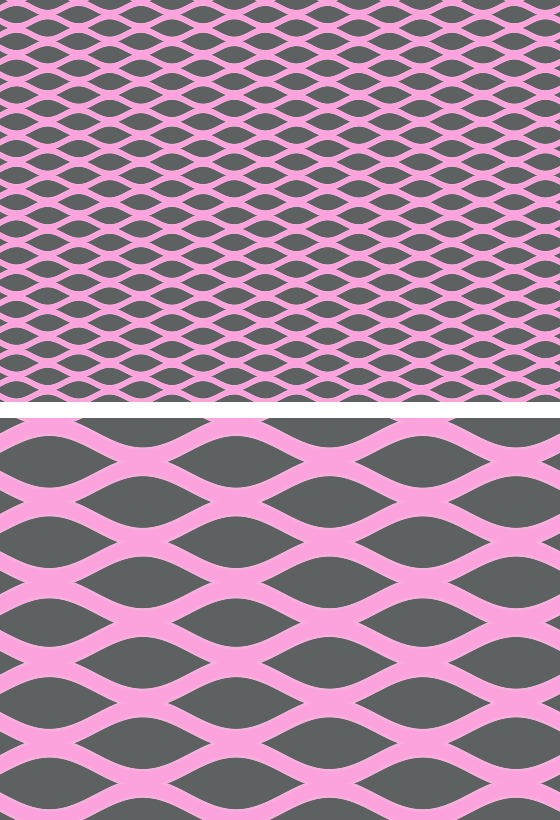
Top, the full canvas; bottom, a detail of the centre.
Write a Shadertoy shader that draws this pattern.

```glsl
const float TAU = 6.2831853;
const vec2 REPEATS = vec2(9.0, 15.0);     // whole mesh cells across and down
const vec2 PHASE = vec2(0.265, 0.455);    // centre of the first opening, in cells
const float SWING = 0.1924;               // amplitude of the wavy strands
const float OPENING = 0.1283;             // mean half height of an opening
const float PINCHED_ROW = 7.0;            // one row is slightly flatter
const float PINCH = 0.02;

const vec3 GREY = vec3(0.37, 0.38, 0.38);
const vec3 PINK = vec3(0.99, 0.64, 0.87);
const vec3 PALE_PINK = vec3(0.96, 0.71, 0.87);

// Signed distance to a lattice of cosine lenses, positive inside.
// cell: position in cells; scale: cells per canvas height on each axis.
float lensDistance(vec2 cell, vec2 scale, float halfHeight, float swing) {
    float dy = abs(fract(cell.y + 0.5) - 0.5);
    float angle = TAU * cell.x;
    float field = halfHeight + swing * cos(angle) - dy;
    vec2 slope = vec2(swing * TAU * sin(angle), 1.0) * scale;
    return field / length(slope);
}

// Two lens lattices, offset by half a cell, leave the mesh between them.
float meshOpenings(vec2 cell, vec2 scale) {
    float pinched = 1.0 - step(0.5, abs(floor(cell.y + 0.5) - PINCHED_ROW));
    float even = lensDistance(cell, scale, OPENING - PINCH * pinched, SWING);
    float odd = lensDistance(cell + 0.5, scale, OPENING, SWING);
    return max(even, odd);
}

void mainImage(out vec4 fragColor, in vec2 fragCoord) {
    vec2 uv = fragCoord / iResolution.xy;
    float aspect = iResolution.x / iResolution.y;
    vec2 scale = REPEATS / vec2(aspect, 1.0);
    float d = meshOpenings(uv * REPEATS - PHASE, scale);

    // Strands with a thin pale rim
    vec3 strand = mix(PALE_PINK, PINK, smoothstep(0.0, 0.003, -d));

    // Antialiased openings
    float halfPixel = 0.5 / iResolution.y;
    float opening = smoothstep(-halfPixel, halfPixel, d);
    fragColor = vec4(mix(strand, GREY, opening), 1.0);
}
```
